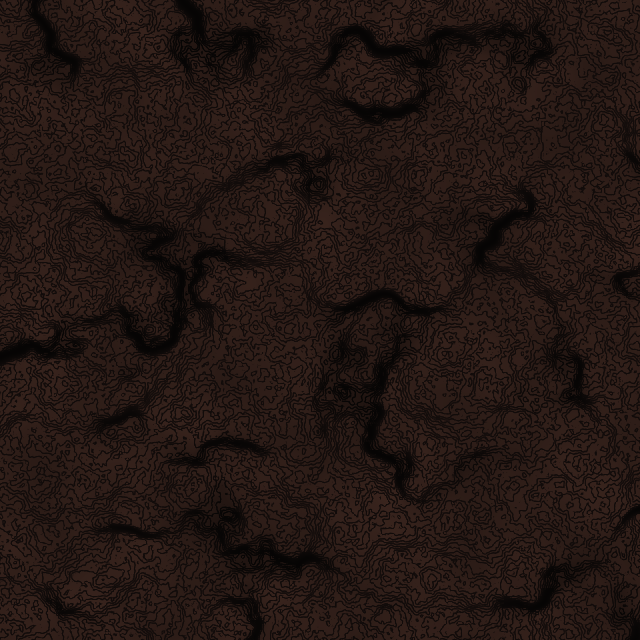
Write a Shadertoy shader that draws this texture.

```glsl
// Dark brown crinkled ground: dense curly contour lines bunching into black creases.
#define GRAIN_FREQ 9.0      // coarsest octave of the fine relief
#define GRAIN_LEVELS 6.6    // contour levels spanned by that octave
#define GRAIN_GAIN 0.57     // amplitude ratio between octaves
#define CREASE_FREQ 4.6     // scale of the dark creases
#define CREASE_WIDTH 0.10   // crease half width, in noise units
#define CREASE_LEVELS 7.0   // contour levels squeezed into a crease
#define LINE_WIDTH 0.0023   // contour width, in canvas units
#define SOIL_COLOR vec3(0.190, 0.120, 0.098)
#define LINE_COLOR vec3(0.068, 0.045, 0.040)
#define CREASE_COLOR vec3(0.022, 0.017, 0.015)

// Random unit gradient for a lattice corner
vec2 cornerGradient(vec2 cell) {
    uvec2 q = uvec2(ivec2(cell) + 4096) * uvec2(1597334673u, 3812015801u);
    uint h = (q.x ^ q.y) * 1597334673u;
    h = (h ^ (h >> 15u)) * 2246822519u;
    h ^= h >> 13u;
    float angle = float(h & 65535u) / 65536.0 * 6.28319;
    return vec2(cos(angle), sin(angle));
}

float gradientNoise(vec2 p) {
    vec2 cell = floor(p), f = p - cell;
    vec2 u = f * f * f * (f * (f * 6.0 - 15.0) + 10.0);
    vec2 e = vec2(1.0, 0.0);
    float a = dot(cornerGradient(cell), f);
    float b = dot(cornerGradient(cell + e.xy), f - e.xy);
    float c = dot(cornerGradient(cell + e.yx), f - e.yx);
    float d = dot(cornerGradient(cell + e.xx), f - e.xx);
    return mix(mix(a, b, u.x), mix(c, d, u.x), u.y);
}

// Sum of rotated octaves
float fbm(vec2 p, int octaves, float gain) {
    const mat2 turn = mat2(1.6, 1.2, -1.2, 1.6);
    float sum = 0.0, amplitude = 1.0;
    for (int i = 0; i < octaves; i++) {
        sum += amplitude * gradientNoise(p);
        p = turn * p + 17.3;
        amplitude *= gain;
    }
    return sum;
}

void mainImage(out vec4 fragColor, in vec2 fragCoord) {
    float pixel = 1.0 / iResolution.y;
    vec2 uv = fragCoord * pixel;

    // Creases: steep steps along the zero line of a broad noise, fading in and out
    float broad = fbm(uv * CREASE_FREQ * vec2(0.88, 1.0) + 3.7, 4, 0.45);
    float gate = smoothstep(-0.22, 0.25, gradientNoise(uv * 5.5 + 41.2));
    float across = broad / CREASE_WIDTH;
    float crease = gate * exp(-across * across);

    // Relief measured in contour levels, and its slope per canvas unit
    float relief = GRAIN_LEVELS * fbm(uv * GRAIN_FREQ + 11.9, 5, GRAIN_GAIN)
                 + CREASE_LEVELS * gate * tanh(across);
    float slope = length(vec2(dFdx(relief), dFdy(relief))) / pixel;

    // Contour lines of even width, blended to mean coverage where too dense
    float dist = abs(fract(relief) - 0.5) / max(slope, 1.0);
    float halfWidth = 0.5 * LINE_WIDTH;
    float line = 1.0 - smoothstep(halfWidth - 0.6 * pixel, halfWidth + 0.6 * pixel, dist);
    float coverage = min(slope * LINE_WIDTH, 1.0);
    line = mix(line, coverage, smoothstep(0.35, 0.8, slope * pixel));

    // Colour: mottled soil, brown lines, near-black crease cores
    float mottle = 1.0 + 0.22 * fbm(uv * 7.0 + 63.1, 3, 0.5);
    vec3 soil = SOIL_COLOR * mottle * (1.0 - 0.35 * crease);
    vec3 ink = mix(LINE_COLOR, CREASE_COLOR, crease);
    fragColor = vec4(mix(soil, ink, line), 1.0);
}
```
